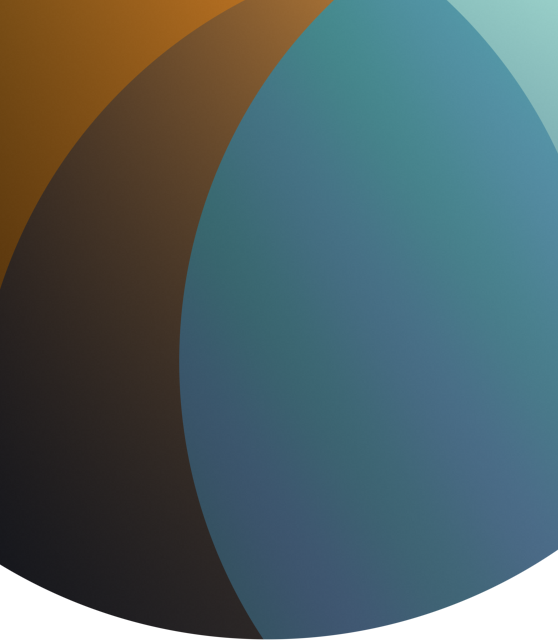
Reproduce this background procedurally as a WebGL 1 fragment shader.

```glsl
precision highp float;
// Overlapping translucent discs in amber, umber and teal above a white, bowl-shaped edge.
// Each disc is a distance function filled with a four-corner gradient;
// the discs are layered back to front with edges one pixel soft.

uniform vec2 u_resolution;

// Discs: centre and radius in units of the canvas height
#define UMBER_DISC vec3(0.743, 0.307, 0.781)
#define TEAL_DISC  vec3(1.061, 0.435, 0.781)
#define LENS_DISC  vec3(0.164, 0.430, 0.781)
#define BOWL_DISC  vec3(0.418, 0.806, 0.805)
#define GRADIENT_CURVE 1.4
#define BAND_PERIOD 0.319
#define BAND_TINT vec3(0.010, -0.008, 0.012)
#define GRAIN 0.006

// Soft coverage of a disc: 1 inside, 0 outside
float disc(vec2 p, vec3 shape) {
    float pixel = 1.0 / u_resolution.y;
    float distanceToEdge = length(p - shape.xy) - shape.z;
    return 1.0 - smoothstep(-0.75 * pixel, 0.75 * pixel, distanceToEdge);
}

// Blend of the four canvas corner colours
vec3 cornerGradient(vec2 t, vec3 bottomLeft, vec3 bottomRight, vec3 topLeft, vec3 topRight) {
    return mix(mix(bottomLeft, bottomRight, t.x), mix(topLeft, topRight, t.x), t.y);
}

// Sine-free hash for a fine grain
float hash(vec2 p) {
    vec3 q = fract(vec3(p.xyx) * 0.1031);
    q += dot(q, q.yzx + 33.33);
    return fract((q.x + q.y) * q.z);
}

void main() {
    vec2 p = gl_FragCoord.xy / u_resolution.y;
    vec2 t = gl_FragCoord.xy / u_resolution;
    t.y = pow(t.y, GRADIENT_CURVE);

    // Fills
    vec3 amber = cornerGradient(t,
        vec3(0.267, 0.153, 0.031), vec3(0.549, 0.333, 0.078),
        vec3(0.478, 0.306, 0.086), vec3(1.000, 0.596, 0.188));
    vec3 umber = cornerGradient(t,
        vec3(0.078, 0.086, 0.110), vec3(0.275, 0.227, 0.196),
        vec3(0.275, 0.204, 0.149), vec3(0.882, 0.588, 0.243));
    vec3 teal = cornerGradient(t,
        vec3(0.165, 0.235, 0.298), vec3(0.282, 0.416, 0.510),
        vec3(0.196, 0.373, 0.392), vec3(0.345, 0.651, 0.698));
    vec3 mist = cornerGradient(t,
        vec3(0.235, 0.353, 0.392), vec3(0.306, 0.463, 0.545),
        vec3(0.353, 0.549, 0.588), vec3(0.596, 0.808, 0.784));

    // Faint diagonal hue bands in the teal
    float across = dot(p, vec2(0.83, 0.55)) - 0.784;
    teal += BAND_TINT * cos(6.2832 * across / BAND_PERIOD);

    // Layers, back to front
    vec3 color = mix(amber, umber, disc(p, UMBER_DISC));
    vec3 overlap = mix(mist, teal, disc(p, LENS_DISC));
    color = mix(color, overlap, disc(p, TEAL_DISC));
    color += GRAIN * (hash(floor(p * 512.0)) - 0.5);

    // White below the bowl
    color = mix(vec3(1.0), color, disc(p, BOWL_DISC));
    gl_FragColor = vec4(color, 1.0);
}
```
